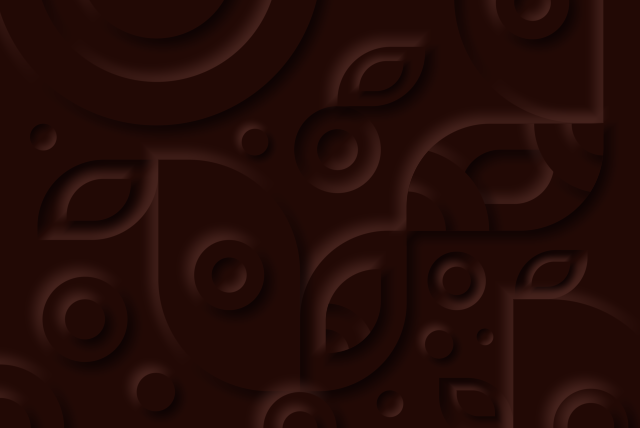
A Shadertoy shader for this background:

```glsl
// Dark chocolate wall of embossed discs, rings and leaf-shaped panels lit from
// the upper left. Every shape is a distance function; comparing it at two points
// shifted along the light gives the soft glow and shadow of raised or sunk relief.

const vec3 BASE = vec3(0.135, 0.037, 0.021);
const vec3 LIGHT = vec3(0.285, 0.145, 0.122);
const vec3 SHADE = vec3(0.045, 0.008, 0.008);
const vec2 GRID = vec2(768.0, 512.0);    // design units across the canvas
const vec2 LIGHT_SHIFT = vec2(0.5);      // shift of the glow, in units of reach
const float MIN_REACH = 6.0;
const float MAX_REACH = 15.0;
const float RAISED = 1.0;
const float SUNK = -1.0;

// Rings: centre, outer radius, inner radius; a negative radius is sunk
const vec4 RINGS[8] = vec4[8](
    vec4(639, 3, 44, -22), vec4(405, 179, -52, -24.5),
    vec4(275, 329, 42, -21), vec4(102, 382, 51, 24),
    vec4(0, 513, 77, 37), vec4(360, 513, 44, 21),
    vec4(548, 336, -35, 17), vec4(709, 510, 45, 28));

// Dots: centre and signed radius
const vec3 DOTS[6] = vec3[6](
    vec3(52, 164, -16), vec3(306, 170, 16), vec3(187, 469, 23),
    vec3(468, 483, -16), vec3(527, 412, 17), vec3(582, 403, -10));

float coverage(float d) {
    float edge = 0.7 * GRID.y / iResolution.y;
    return smoothstep(edge, -edge, d);
}

vec3 tint(vec3 color, float tone) {
    return mix(color, tone > 0.0 ? LIGHT : SHADE, abs(tone));
}

// Raised shapes light their surroundings, sunk ones their own floor
void relief(inout vec3 color, float d, float lit, float dark, float reach, float lift) {
    float tone = smoothstep(reach, -reach, lit) - smoothstep(reach, -reach, dark);
    vec3 outside = lift > 0.0 ? tint(color, tone) : color;
    vec3 inside = lift > 0.0 ? BASE : tint(BASE, -tone);
    color = mix(outside, inside, coverage(d));
}

void disc(inout vec3 color, vec2 p, vec2 center, float signedRadius) {
    float radius = abs(signedRadius);
    float reach = clamp(0.55 * radius, MIN_REACH, MAX_REACH);
    vec2 v = p - center, shift = LIGHT_SHIFT * reach;
    relief(color, length(v) - radius, length(v + shift) - radius,
           length(v - shift) - radius, reach, sign(signedRadius));
}

// Distance to a quadrant whose corner, at the origin, is rounded
float quadrant(vec2 p, float radius) {
    vec2 v = radius - p;
    return length(max(v, 0.0)) + min(max(v.x, v.y), 0.0) - radius;
}

// Box (left, top, right, bottom) rounded at top left and bottom right;
// mirrored, the radii belong to top right and bottom left
float leafDistance(vec2 p, vec4 box, vec2 radii, bool mirrored) {
    if (mirrored) p.x = box.x + box.z - p.x;
    return max(quadrant(p - box.xy, radii.x), quadrant(box.zw - p, radii.y));
}

void leaf(inout vec3 color, vec2 p, vec4 box, vec2 radii, bool mirrored, float lift) {
    vec2 size = box.zw - box.xy;
    float reach = clamp(0.25 * min(size.x, size.y), MIN_REACH, MAX_REACH);
    vec2 shift = LIGHT_SHIFT * reach;
    relief(color, leafDistance(p, box, radii, mirrored),
           leafDistance(p + shift, box, radii, mirrored),
           leafDistance(p - shift, box, radii, mirrored), reach, lift);
}

void mainImage(out vec4 fragColor, in vec2 fragCoord) {
    vec2 p = fragCoord / iResolution.xy * GRID;
    p.y = GRID.y - p.y;
    vec3 color = BASE;

    // Great concentric discs
    for (int i = 0; i < 3; i++) {
        float radius = 198.0 - 52.0 * float(i);
        disc(color, p, vec2(188, -48), i == 1 ? -radius : radius);
    }

    // Small leaves lying under the panels
    leaf(color, p, vec4(45, 191, 190, 287), vec2(80), false, SUNK);
    leaf(color, p, vec4(80, 214, 157, 264), vec2(44), false, RAISED);
    leaf(color, p, vec4(618, 299, 705, 358), vec2(50), false, SUNK);
    leaf(color, p, vec4(638, 313, 684, 343), vec2(27), false, RAISED);
    leaf(color, p, vec4(527, 452, 616, 530), vec2(55), true, SUNK);
    leaf(color, p, vec4(548, 467, 594, 498), vec2(27), true, RAISED);

    // Central leaf, with arcs clipped to its core
    vec4 core = vec4(391, 322, 457, 422);
    leaf(color, p, vec4(360, 276, 488, 468), vec2(106), false, RAISED);
    leaf(color, p, core, vec2(62), false, RAISED);
    vec3 detail = color;
    disc(detail, p, core.xw, -59.0);
    disc(detail, p, core.xw, -28.0);
    color = mix(color, detail, coverage(leafDistance(p, core, vec2(62), false)));

    // Large panels
    leaf(color, p, vec4(190, 191, 360, 468), vec2(134), true, RAISED);
    leaf(color, p, vec4(616, 358, 810, 620), vec2(150, 0), true, RAISED);
    leaf(color, p, vec4(545, -60, 724, 147), vec2(0, 150), true, SUNK);

    // Wide leaf, with corner arcs clipped to its outline
    vec4 wide = vec4(488, 148, 724, 276);
    leaf(color, p, wide, vec2(100), false, RAISED);
    detail = color;
    leaf(detail, p, vec4(553, 179, 665, 244), vec2(48), false, SUNK);
    for (int i = 0; i < 2; i++) {
        disc(detail, p, wide.xw, i == 0 ? 99.0 : 47.0);
        disc(detail, p, wide.zy, i == 0 ? 83.0 : 38.0);
    }
    color = mix(color, detail, coverage(leafDistance(p, wide, vec2(100), false)));

    // Rings and dots
    for (int i = 0; i < 8; i++) {
        disc(color, p, RINGS[i].xy, RINGS[i].z);
        disc(color, p, RINGS[i].xy, RINGS[i].w);
    }
    for (int i = 0; i < 6; i++) disc(color, p, DOTS[i].xy, DOTS[i].z);

    // Upper leaf overlapping a ring
    leaf(color, p, vec4(405, 56, 510, 127), vec2(64), false, RAISED);
    leaf(color, p, vec4(431, 73, 484, 109), vec2(33), false, RAISED);

    fragColor = vec4(color, 1.0);
}
```
